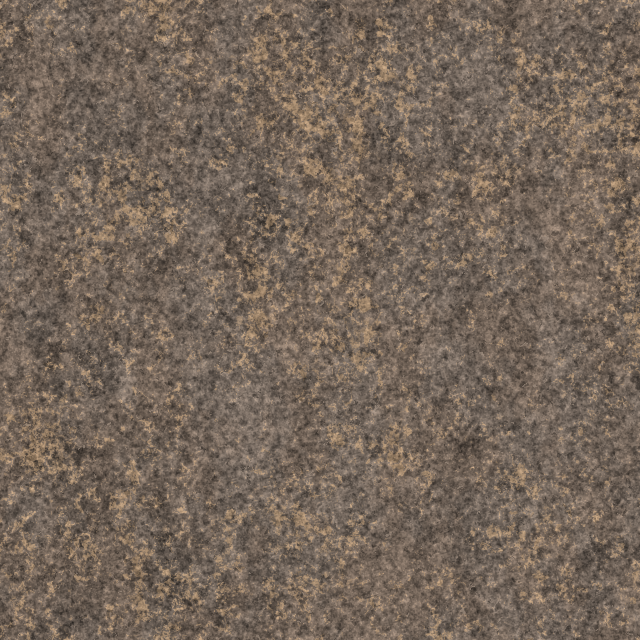
Write a Shadertoy shader that draws this texture.

```glsl
// Weathered brown stone with faint vertical streaks, ochre speckle and dark pits.
// Layered value noise sets the tone, thresholded noise places the ochre,
// and jittered cells scatter the pits and pale flecks.

const vec3 STONE_TINT = vec3(1.0, 0.872, 0.770);
const vec3 ASH_TINT   = vec3(0.985, 0.882, 0.80);
const vec3 OCHRE      = vec3(0.63, 0.52, 0.40);
const vec3 PALE       = vec3(0.66, 0.59, 0.53);

vec3 hash3(vec2 p) {
    vec3 q = fract(p.xyx * vec3(0.1031, 0.1030, 0.0973));
    q += dot(q, q.yxz + 33.33);
    return fract((q.xxy + q.yzz) * q.zyx);
}

float valueNoise(vec2 p) {
    vec2 cell = floor(p);
    vec2 f = fract(p);
    f = f * f * (3.0 - 2.0 * f);
    float low  = mix(hash3(cell).x, hash3(cell + vec2(1, 0)).x, f.x);
    float high = mix(hash3(cell + vec2(0, 1)).x, hash3(cell + vec2(1, 1)).x, f.x);
    return mix(low, high, f.y);
}

// Sum of turned octaves centred on zero; gain sets the roughness.
float fbm(vec2 p, int octaves, float gain) {
    const mat2 TURN = mat2(0.8, 0.6, -0.6, 0.8);
    float sum = 0.0, total = 0.0, weight = 1.0;
    for (int i = 0; i < octaves; i++) {
        sum += weight * (valueNoise(p) - 0.5);
        total += weight;
        weight *= gain;
        p = TURN * p * 2.03 + vec2(17.3, 41.7);
    }
    return sum / total;
}

// Soft spots in jittered cells: x is the filled spot, y is its rim.
vec2 spots(vec2 p, float density, float maxRadius) {
    vec2 cell = floor(p);
    vec2 result = vec2(0.0);
    for (int y = -1; y <= 1; y++) {
        for (int x = -1; x <= 1; x++) {
            vec2 id = cell + vec2(x, y);
            vec3 rnd = hash3(id + 71.0);
            float present = step(hash3(id + 193.0).x, density);
            float radius = maxRadius * mix(0.35, 1.0, rnd.z * rnd.z);
            float d = length((p - id - rnd.xy) * vec2(1.1, 0.9)) / radius;
            float fill = 1.0 - smoothstep(0.55, 1.1, d);
            float rim = 1.0 - smoothstep(0.0, 0.3, abs(d - 1.2));
            result = max(result, present * vec2(fill, rim));
        }
    }
    return result;
}

void mainImage(out vec4 fragColor, in vec2 fragCoord) {
    vec2 uv = fragCoord / iResolution.y;
    vec2 warp = vec2(fbm(uv * 70.0 + 5.0, 3, 0.8), fbm(uv * 70.0 + 95.0, 3, 0.8));
    vec2 rough = uv + 0.022 * warp;

    // Tone from broad streaks down to fine grain
    float streak = fbm(uv * vec2(15.0, 3.0) + 3.0, 3, 0.5);
    float blotch = fbm(rough * vec2(36.0, 28.0) + 31.0, 4, 0.7);
    float grain = fbm(uv * 115.0 + 11.0, 3, 0.9);
    float tone = 0.447 + 0.11 * streak + 0.17 * blotch + 0.52 * grain;

    // Drifting shift between warm brown and ashen grey
    float ash = smoothstep(-0.14, 0.16, fbm(rough * vec2(16.0, 10.0) + 57.0, 4, 0.65));
    vec3 color = tone * mix(STONE_TINT, ASH_TINT, ash);

    // Ochre speckle gathered in upright drifts, with thin broken veins
    float drift = fbm(uv * vec2(13.0, 6.0) + 83.0, 4, 0.6);
    float speckle = fbm(rough * vec2(64.0, 52.0) + 7.0, 4, 0.85);
    float crust = speckle + 0.6 * drift + 0.55 * grain;
    float vein = abs(fbm(rough * vec2(26.0, 18.0) + 29.0, 3, 0.5));
    float veinMask = (1.0 - smoothstep(0.005, 0.025, vein)) * smoothstep(0.0, 0.18, drift + 0.8 * grain);
    float ochre = max(smoothstep(0.07, 0.27, crust), 0.6 * veinMask);
    color = mix(color, OCHRE * (1.0 + 1.0 * grain), 0.7 * ochre);

    // Dark pits in two sizes, the small ones ringed by a worn edge
    vec2 smallPits = spots(rough * 52.0, 0.32, 0.33);
    vec2 largePits = spots(rough * vec2(26.0, 22.0) + 9.0, 0.22, 0.34);
    float pit = max(smallPits.x, 0.75 * largePits.x);
    color *= 1.0 - 0.21 * pit;
    color += 0.035 * smallPits.y * (1.0 - pit) * STONE_TINT;

    // Sparse pale mineral flecks
    float fleck = spots(rough * 90.0 + 23.0, 0.06, 0.3).x;
    color = mix(color, PALE, 0.55 * fleck);

    fragColor = vec4(clamp(color, 0.0, 1.0), 1.0);
}
```
